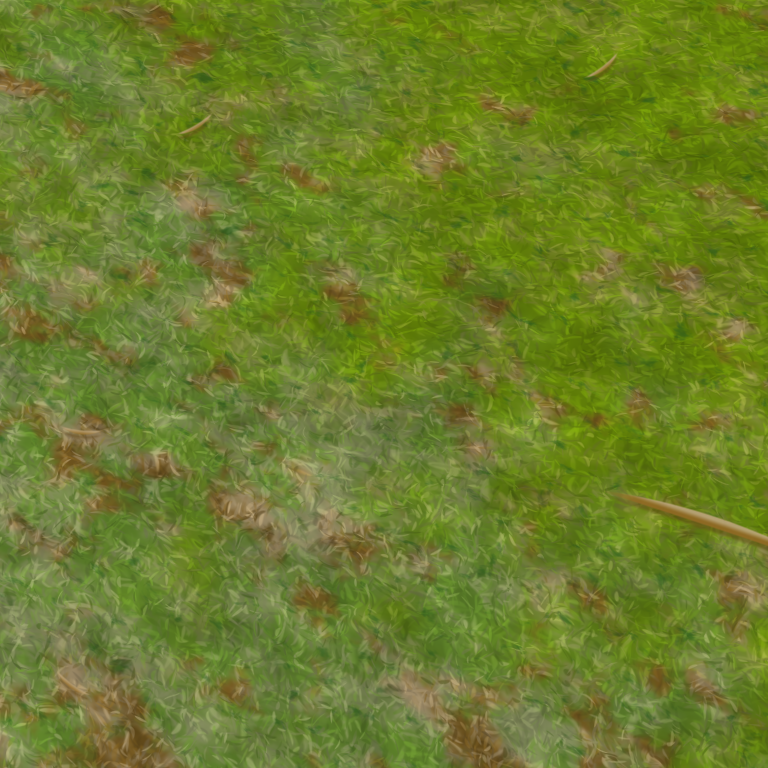
Write a WebGL 1 fragment shader that draws this texture.

```glsl
precision highp float;
// Short worn lawn seen at a slant: broad patches of lush, cool and dry turf
// come from gradient noise; layers of jittered grid cells each hold one soft,
// bent grass blade, and a few fallen straws lie on top.
uniform vec2 u_resolution;

const vec3 LUSH = vec3(0.385, 0.505, 0.03);
const vec3 MID = vec3(0.35, 0.485, 0.155);
const vec3 PALE = vec3(0.53, 0.56, 0.38);
const vec3 OLIVE = vec3(0.50, 0.53, 0.20);
const vec3 SOIL = vec3(0.44, 0.32, 0.11);
const vec3 STRAW = vec3(0.64, 0.56, 0.42);
const vec3 SHADOW = vec3(0.15, 0.34, 0.11);
const int LAYERS = 7;

vec2 hash2(vec2 p) {
  vec3 q = fract(vec3(p.xyx) * vec3(0.1031, 0.1030, 0.0973));
  q += dot(q, q.yzx + 33.33);
  return fract((q.xx + q.yz) * q.zy);
}

float gradientDot(vec2 cell, vec2 offset) {
  float a = 6.2832 * hash2(cell).x;
  return dot(vec2(cos(a), sin(a)), offset);
}

// Gradient noise, roughly -0.7 to 0.7
float noise(vec2 p) {
  vec2 i = floor(p), f = fract(p);
  vec2 u = f * f * f * (f * (f * 6.0 - 15.0) + 10.0);
  vec2 e = vec2(1.0, 0.0);
  return mix(
    mix(gradientDot(i, f), gradientDot(i + e, f - e), u.x),
    mix(gradientDot(i + e.yx, f - e.yx), gradientDot(i + e.xx, f - e.xx), u.x), u.y);
}

float fbm(vec2 p) {
  float sum = 0.0, amp = 0.6;
  for (int i = 0; i < 4; i++) {
    sum += amp * noise(p);
    p = mat2(1.6, 1.2, -1.2, 1.6) * p + 7.3;
    amp *= 0.55;
  }
  return sum;
}

vec2 toAxis(vec2 p, float angle) {
  float c = cos(angle), s = sin(angle);
  return vec2(c * p.x + s * p.y, c * p.y - s * p.x);
}

// Coverage of a bent blade centred at the origin and tapering to both ends
float blade(vec2 p, float angle, vec2 halfSize, float bend, float blur) {
  vec2 q = toAxis(p, angle);
  float along = q.x / halfSize.x;
  float across = abs(q.y - bend * along * along);
  float width = halfSize.y * (1.0 - along * along);
  return (1.0 - smoothstep(-blur, blur, across - width))
       * (1.0 - smoothstep(0.6, 1.0, abs(along)));
}

// Turf colour for one pick; turf holds lushness, dryness and tuft paleness
vec3 turfColor(float pick, vec3 turf) {
  float tone = pick + turf.z;
  vec3 cool = mix(MID, PALE, smoothstep(0.1, 0.95, tone));
  vec3 warm = mix(LUSH, OLIVE, smoothstep(0.35, 1.1, tone));
  vec3 dead = mix(SOIL, STRAW, smoothstep(0.2, 0.9, tone));
  return mix(mix(cool, warm, turf.x), dead, turf.y);
}

// One layer of blades, a single blade per grid cell
vec3 addBlades(vec3 color, vec2 p, float scale, float seed, float lean, vec3 turf) {
  vec2 g = p * scale, cell = floor(g);
  float pixel = scale / u_resolution.y;
  for (int y = -1; y <= 1; y++) {
    for (int x = -1; x <= 1; x++) {
      vec2 id = cell + vec2(x, y);
      vec2 place = hash2(id + seed), look = hash2(id + seed + 51.7);
      float turn = (hash2(id + seed + 93.1).x - 0.5) * 2.4;
      vec2 halfSize = vec2(mix(0.4, 0.8, look.y), mix(0.05, 0.16, place.x));
      float cover = blade(g - id - place, lean + turn, halfSize,
                          (place.y - 0.5) * 0.3, max(0.08, pixel));
      float shade = mix(0.75, 1.25, fract(look.y * 7.0 + place.x));
      color = mix(color, turfColor(look.x, turf) * shade, 0.6 * cover);
    }
  }
  return color;
}

vec3 addStraw(vec3 color, vec2 p, float angle, vec2 halfSize, float bend) {
  float blur = max(0.0015, 1.0 / u_resolution.y);
  float shadow = blade(p + vec2(0.0, 0.006), angle, halfSize, bend, blur * 2.0);
  color = mix(color, SOIL * 0.85, 0.5 * shadow);
  vec3 tint = mix(SOIL * 1.3, STRAW * 1.15, smoothstep(-0.004, 0.004, toAxis(p, angle).y));
  return mix(color, tint, 0.9 * blade(p, angle, halfSize, bend, blur));
}

void main() {
  vec2 p = gl_FragCoord.xy / u_resolution.y;
  vec2 ground = vec2(p.x, p.y * (1.0 + 0.25 * p.y));

  // Broad patches: lusher to the upper right, dry streaks running down right
  float rise = 0.65 * p.x + 0.65 * p.y;
  float lush = smoothstep(0.3, 1.05, rise + 0.9 * fbm(p * 6.0 + 3.1));
  float streak = fbm(toAxis(ground, -0.75) * vec2(4.0, 9.0) + 11.4);
  float clumps = fbm(ground * 15.0 + 5.0);
  float dry = 0.95 * smoothstep(-0.03, 0.45, 1.1 * streak + 0.8 * clumps - 0.12 * lush);
  float tuft = 0.9 * fbm(toAxis(ground, -0.5) * vec2(13.0, 20.0) + 31.0)
             + 0.5 * noise(toAxis(ground, -0.6) * vec2(4.0, 8.0) + 60.0);
  vec3 turf = vec3(lush, dry, tuft);
  float lean = mix(1.8, 2.65, smoothstep(0.3, 1.1, rise)) + 0.9 * noise(p * 8.0);

  // Blurred undergrowth, then blades from coarse to fine on wavy ground
  vec3 color = turfColor(0.45, turf) * 0.94;
  vec2 wavy = ground + 0.008 * vec2(noise(ground * 32.0), noise(ground * 32.0 + 40.0));
  for (int i = 0; i < LAYERS; i++) {
    float n = float(i);
    color = addBlades(color, wavy, 28.0 + 6.0 * n, 17.0 * n + 2.0, lean, turf);
  }

  // Dark gaps and soft light over the tufts
  float gap = smoothstep(0.14, 0.5, fbm(toAxis(wavy, -0.6) * vec2(26.0, 42.0)));
  color = mix(color, mix(SHADOW, SOIL * 0.65, dry), 0.6 * gap);
  color *= 1.02 + 0.32 * fbm(ground * 9.0 + 20.0);

  // Fallen straws
  for (int i = 0; i < 4; i++) {
    vec2 spot = hash2(vec2(float(i) * 3.7 + 1.0, 8.0));
    color = addStraw(color, p - spot, mix(-0.8, 0.8, spot.y), vec2(0.03, 0.0025), 0.006);
  }
  color = addStraw(color, p - vec2(0.93, 0.32), -0.32, vec2(0.16, 0.007), -0.008);

  gl_FragColor = vec4(clamp(color, 0.0, 1.0), 1.0);
}
```
